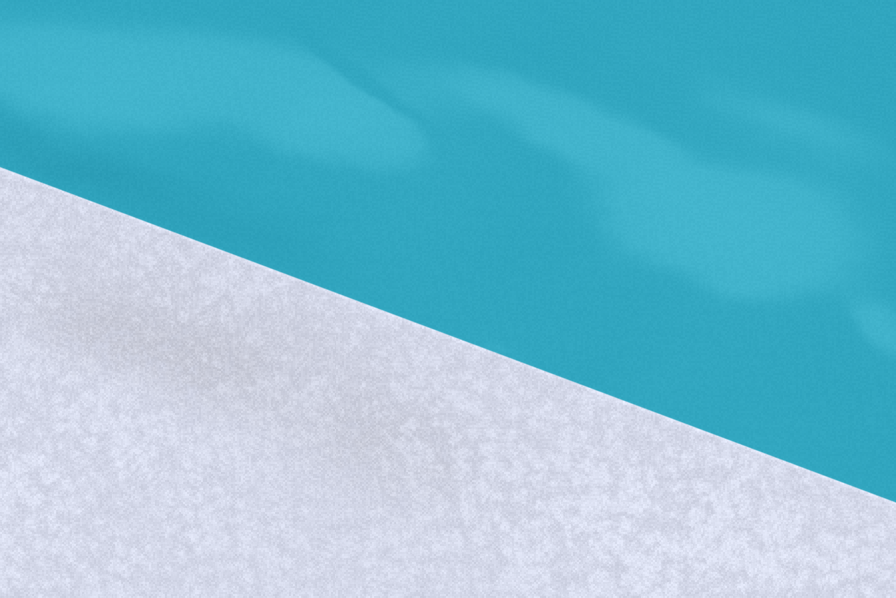
This texture is drawn by a WebGL 2 fragment shader. Its source:

```glsl
#version 300 es
precision highp float;
// Turquoise pool water above a pale concrete deck, split by a slanted edge.
// Water: soft ellipses bent by layered sines, cut into hazy reflections.
// Deck: layered cellular noise for crumbly mottling, stains and fine grain.

#define ASPECT 1.5
#define EDGE_HEIGHT 0.7207
#define EDGE_SLOPE -0.374
#define WATER_DARK vec3(0.185, 0.645, 0.745)
#define WATER_LIGHT vec3(0.265, 0.710, 0.805)
#define STONE_BASE vec3(0.825, 0.842, 0.908)
#define STONE_STAIN vec3(0.765, 0.775, 0.825)
#define STONE_PALE vec3(0.875, 0.895, 0.960)
#define WATER_GRAIN 0.022
#define STONE_GRAIN 0.060
#define GRAIN_SCALE 300.0

uniform vec2 u_resolution;
out vec4 fragColor;

vec2 hash2(vec2 p) {
    return fract(sin(vec2(dot(p, vec2(127.1, 311.7)), dot(p, vec2(269.5, 183.3)))) * 43758.5);
}

// Distance to the nearest scattered point
float cellular(vec2 p) {
    vec2 cell = floor(p), f = fract(p);
    float nearest = 2.0;
    for (int y = -1; y <= 1; y++)
    for (int x = -1; x <= 1; x++) {
        vec2 o = vec2(x, y);
        vec2 d = o + hash2(cell + o) - f;
        nearest = min(nearest, dot(d, d));
    }
    return sqrt(nearest);
}

// Layered cellular noise, centred near zero
float mottle(vec2 p) {
    float sum = 0.0, amp = 0.5;
    for (int i = 0; i < 4; i++) {
        sum += amp * (0.5 - cellular(p));
        p = mat2(1.6, 1.2, -1.2, 1.6) * p + 3.7;
        amp *= 0.62;
    }
    return sum;
}

// Layered sines, each octave turned and bent by the one before
vec2 ripple(vec2 p) {
    vec2 w = vec2(0.0);
    float amp = 0.5;
    for (int i = 0; i < 5; i++) {
        w += amp * sin(p.yx * vec2(1.0, 1.3) + w * 1.7 + float(i) * 1.9);
        p = mat2(1.44, 1.08, -1.08, 1.44) * p;
        amp *= 0.58;
    }
    return w;
}

// Soft rotated ellipse, 1 at its centre
float blob(vec2 p, vec2 centre, vec2 radius, float angle) {
    float c = cos(angle), s = sin(angle);
    vec2 d = mat2(c, -s, s, c) * (p - centre) / radius;
    return exp(-dot(d, d));
}

vec3 water(vec2 p) {
    vec2 w = ripple(p * vec2(9.0, 14.0));
    vec2 q = p + w * vec2(0.035, 0.020);
    float sheen = blob(q, vec2(0.20, 0.87), vec2(0.42, 0.105), -0.12);
    sheen += 0.75 * blob(q, vec2(0.56, 0.80), vec2(0.16, 0.07), -0.30);
    sheen += 0.85 * blob(q, vec2(0.96, 0.78), vec2(0.28, 0.055), -0.40);
    sheen += 1.10 * blob(q, vec2(1.23, 0.62), vec2(0.25, 0.105), -0.20);
    sheen += 0.60 * blob(q, vec2(1.28, 0.81), vec2(0.30, 0.055), -0.42);
    sheen += 0.70 * blob(q, vec2(1.48, 0.43), vec2(0.06, 0.06), 0.0);
    sheen += 0.45 * blob(q, vec2(0.82, 0.425), vec2(0.04, 0.015), -0.35);
    // Dark streaks between reflections
    sheen -= 0.45 * blob(q, vec2(0.59, 0.88), vec2(0.15, 0.018), -0.73);
    sheen -= 0.40 * blob(q, vec2(0.95, 0.91), vec2(0.18, 0.04), -0.20);
    float mask = smoothstep(0.28, 0.72, sheen + 0.07 * w.x);
    float shade = 0.62 * mask + 0.22 * clamp(sheen, 0.0, 1.2) + 0.06 * w.y;
    vec3 col = mix(WATER_DARK, WATER_LIGHT, shade + 0.10);
    // Deeper tone at left by the deck and in the far corner
    float deep = blob(q, vec2(0.10, 0.73), vec2(0.20, 0.04), -0.35)
               + 0.5 * blob(q, vec2(0.42, 0.60), vec2(0.20, 0.05), -0.30);
    return col - vec3(0.025, 0.035, 0.035) * deep;
}

vec3 stone(vec2 p) {
    float coarse = mottle(p * 7.0), fine = mottle(p * 34.0 + 9.0);
    vec2 q = p + 0.12 * vec2(coarse, fine);
    float stain = blob(q, vec2(0.16, 0.46), vec2(0.13, 0.06), -0.3)
                + blob(q, vec2(0.36, 0.39), vec2(0.13, 0.07), -0.4)
                + blob(q, vec2(0.65, 0.26), vec2(0.18, 0.08), -0.4)
                + 0.5 * blob(q, vec2(0.42, 0.47), vec2(0.45, 0.09), -0.36);
    vec3 col = mix(STONE_BASE, STONE_STAIN, clamp(stain * (0.6 + 1.2 * fine), 0.0, 0.9));
    // Pale worn flakes, strongest toward the lower right and left rim
    float worn = blob(p, vec2(1.15, 0.08), vec2(0.45, 0.18), -0.3)
               + 0.7 * blob(p, vec2(0.05, 0.20), vec2(0.30, 0.28), 0.0);
    float flakes = smoothstep(0.0, 0.22, coarse * 0.7 + fine * 0.8 - 0.10 + 0.10 * worn);
    col = mix(col, STONE_PALE, flakes * (0.25 + 0.50 * worn));
    return col + 0.06 * fine;
}

void main() {
    vec2 p = gl_FragCoord.xy / u_resolution * vec2(ASPECT, 1.0);
    float pixel = 1.0 / u_resolution.y;
    float side = (p.y - EDGE_HEIGHT - EDGE_SLOPE * p.x) / length(vec2(1.0, EDGE_SLOPE));
    float grain = hash2(floor(p * GRAIN_SCALE)).x - 0.5;

    vec3 pool = water(p) + WATER_GRAIN * grain;
    vec3 deck = stone(p) + STONE_GRAIN * grain;
    // Bright lip along the deck rim
    deck += 0.05 * smoothstep(-0.008, -0.001, side);
    vec3 col = mix(deck, pool, smoothstep(-pixel, pixel, side));
    fragColor = vec4(clamp(col, 0.0, 1.0), 1.0);
}
```
